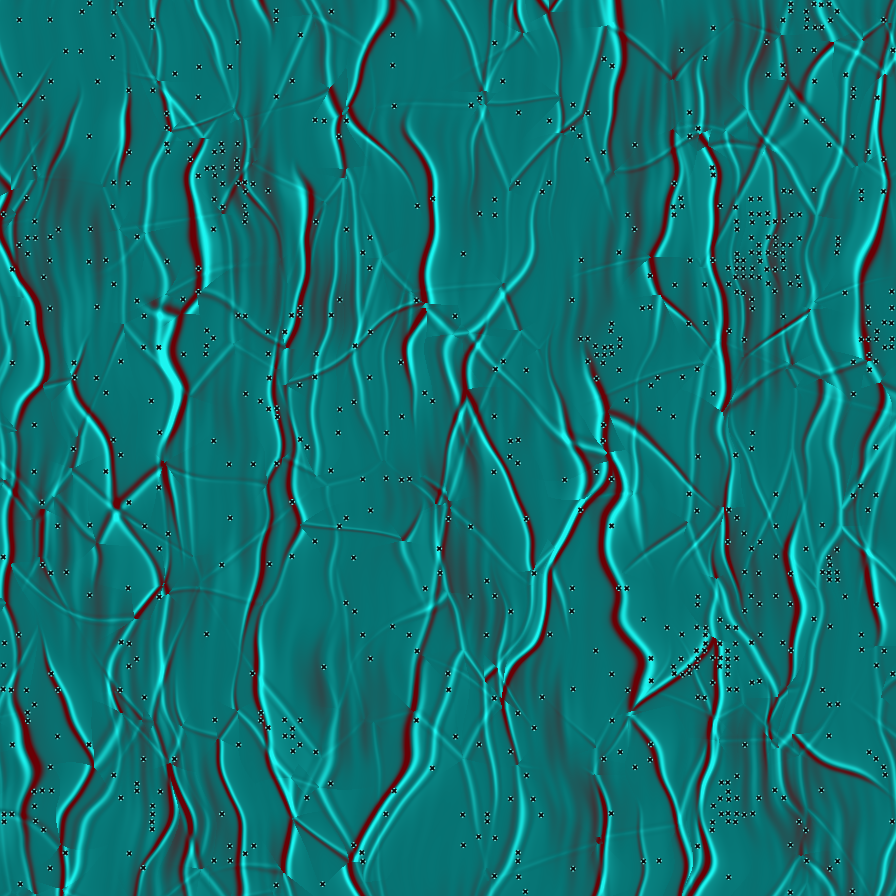
A WebGL 1 fragment shader for this texture:

```glsl
precision highp float;
// Teal bark-like relief: tall, warped Voronoi borders become dark red cracks
// with lit cyan flanks or thin cyan ridges, over faint upright grain,
// and are sprinkled with tiny ringed specks that gather in clusters.
uniform vec2 u_resolution;

vec2 hash2(vec2 p) {
  vec3 q = fract(p.xyx * vec3(0.1031, 0.1030, 0.0973));
  q += dot(q, q.yzx + 33.33);
  return fract((q.xx + q.yz) * q.zy);
}

float corner(vec2 cell, vec2 offset) {
  float angle = 6.2832 * hash2(cell).x;
  return dot(vec2(cos(angle), sin(angle)), offset);
}

// Gradient noise, roughly -0.7 to 0.7
float noise(vec2 p) {
  vec2 i = floor(p), f = fract(p);
  vec2 u = f * f * f * (f * (f * 6.0 - 15.0) + 10.0);
  vec2 e = vec2(0.0, 1.0);
  return mix(mix(corner(i, f), corner(i + e.yx, f - e.yx), u.x),
             mix(corner(i + e.xy, f - e.xy), corner(i + e.yy, f - e.yy), u.x), u.y);
}

float bell(float x, float width) {
  return exp(-x * x / (width * width));
}

vec2 warp(vec2 p, float amount) {
  vec2 bend = vec2(noise(p * vec2(5.0, 6.0) + 3.0), noise(p * 6.0 + 41.0));
  float wobble = noise(p * vec2(11.0, 17.0) + 71.0);
  return p + amount * (bend * vec2(0.055, 0.08) + vec2(0.016 * wobble, 0.0));
}

// Signed relief of the cell borders: below zero is crack, above is lit ridge
float relief(vec2 p, vec2 scale, float seed, float width, float crackShare) {
  vec2 q = p * scale + seed;
  vec2 cell = floor(q), f = fract(q);
  vec2 homeCell = vec2(0.0), home = vec2(0.0);
  float nearest = 9.0;
  for (int y = -1; y <= 1; y++) {
    for (int x = -1; x <= 1; x++) {
      vec2 g = vec2(float(x), float(y));
      vec2 r = g + 0.05 + 0.9 * hash2(cell + g) - f;
      if (dot(r, r) < nearest) {
        nearest = dot(r, r);
        home = r;
        homeCell = g;
      }
    }
  }
  float edge = 9.0, side = 1.0, upright = 1.0;
  vec2 key = vec2(0.0);
  for (int y = -2; y <= 2; y++) {
    for (int x = -2; x <= 2; x++) {
      vec2 g = homeCell + vec2(float(x), float(y));
      vec2 r = g + 0.05 + 0.9 * hash2(cell + g) - f;
      vec2 apart = r - home;
      if (dot(apart, apart) > 0.0001) {
        vec2 slope = normalize(apart) * scale;
        float d = dot(0.5 * (home + r), normalize(apart)) / length(slope);
        if (d < edge) {
          edge = d;
          side = apart.x < 0.0 ? -1.0 : 1.0;
          upright = abs(slope.x) / length(slope);
          key = 2.0 * cell + homeCell + g;
        }
      }
    }
  }
  vec2 pick = hash2(key + 0.5);
  float s = edge * side * (pick.x < 0.5 ? -1.0 : 1.0);
  float gain = smoothstep(-0.3, 0.2, noise(p * vec2(7.0, 5.0) + seed));
  gain *= mix(0.25, 1.0, smoothstep(0.3, 0.9, upright));
  float w = width * (0.6 + 0.5 * gain);
  float halo = smoothstep(0.0, 2.0 * w, s) * exp(-max(s, 0.0) / (5.0 * w));
  float shade = smoothstep(0.0, 2.0 * w, -s) * exp(min(s, 0.0) / (4.0 * w));
  float crack = 0.85 * bell(s - 2.2 * w, w) - 1.25 * bell(s, 1.15 * w) + 0.35 * halo - 0.15 * shade;
  float ridge = 0.85 * bell(s, w) - 0.2 * bell(abs(s) - 2.6 * w, w) + 0.2 * halo - 0.12 * shade;
  return gain * (pick.y < crackShare ? crack : ridge);
}

// Dark specks with a broken pale ring: x is coverage, y is brightness
vec2 specks(vec2 p, float pixel) {
  vec2 cell = floor(p * 115.0);
  vec2 center = (cell + 0.38 + 0.24 * hash2(cell + 9.0)) / 115.0;
  float density = 0.035 + 0.06 * max(noise(center * 5.0 + 23.0), 0.0);
  for (int i = 0; i < 10; i++) {
    vec2 seed = hash2(vec2(float(i), 57.0));
    float spread = 0.014 + 0.02 * hash2(vec2(float(i), 91.0)).x;
    density += 0.6 * bell(length(center - seed), spread);
  }
  vec2 d = p - center;
  float r = length(d);
  float present = step(hash2(cell + 301.0).x, density);
  float cover = 1.0 - smoothstep(0.0033 - pixel * 0.5, 0.0033 + pixel * 0.5, r);
  float dashes = 0.5 + 0.5 * cos(4.0 * atan(d.y, d.x + 0.000001));
  return vec2(present * cover, dashes * smoothstep(0.0012, 0.0026, r));
}

void main() {
  vec2 p = gl_FragCoord.xy / u_resolution.y;
  // Layers from main cracks to fine straight ridges
  float height = relief(warp(p, 1.0), vec2(9.0, 3.4), 17.0, 0.0029, 0.65);
  height += 0.85 * relief(warp(p, 0.8), vec2(11.0, 4.5), 63.0, 0.0024, 0.5);
  height += 0.5 * relief(warp(p, 0.3), vec2(9.0, 5.0), 128.0, 0.0023, 0.25);
  // Upright grain in patches
  float patches = smoothstep(-0.05, 0.4, noise(p * vec2(9.0, 5.0) + 15.0));
  float grain = noise(warp(p, 0.5) * vec2(75.0, 7.0) + 31.0);
  height += patches * (0.65 * grain - 0.14) + 0.05 * grain;

  vec3 teal = vec2(0.025, 0.452).xyy;
  vec3 color = mix(teal, vec3(0.41, 0.0, 0.02), clamp(-height, 0.0, 1.0));
  color = mix(color, vec3(0.11, 0.96, 0.94), clamp(height, 0.0, 1.0));
  vec2 speck = specks(p, 1.0 / u_resolution.y);
  color = mix(color, mix(vec3(0.02, 0.05, 0.06), vec3(0.5, 0.97, 0.94), speck.y), speck.x);
  gl_FragColor = vec4(color, 1.0);
}
```
